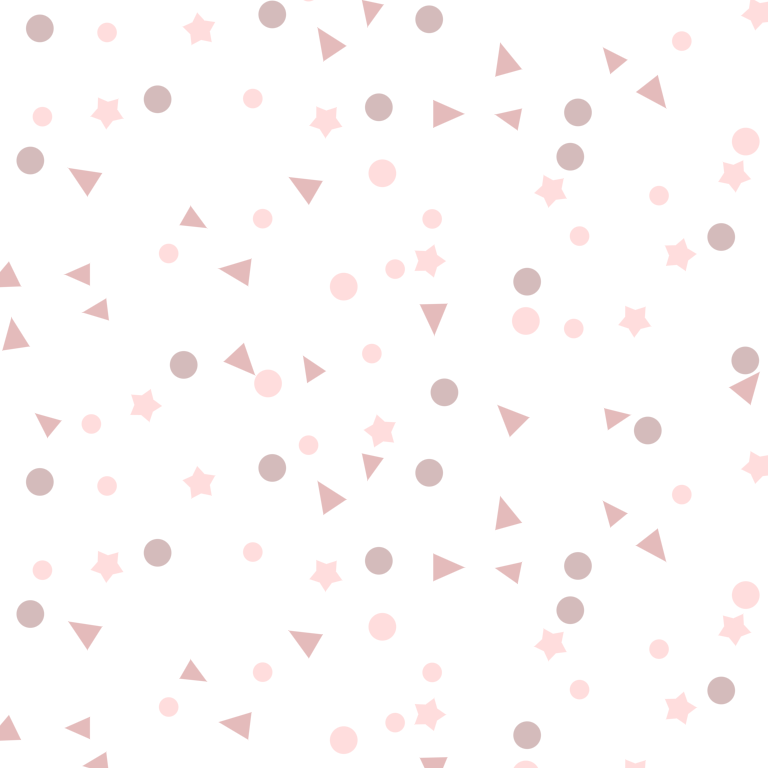
Write a three.js fragment shader that draws this pattern.

```glsl
varying vec2 vUv;

vec2 hash2(vec2 p) {
  return fract(sin(vec2(dot(p, vec2(127.1, 311.7)), dot(p, vec2(269.5, 183.3)))) * 43758.55);
}

vec2 rotate(vec2 p, float a) {
  return mat2(cos(a), sin(a), -sin(a), cos(a)) * p;
}

// Isosceles triangle centred on its centroid
float triangle(vec2 p, float height) {
  float side = dot(vec2(abs(p.x), p.y - height * 0.667), vec2(0.915, 0.403));
  return max(side, -p.y - height * 0.333);
}

// Plump five-pointed star, folded into half of one point
float star(vec2 p, float radius) {
  float a = abs(mod(atan(p.x, p.y) + 0.6283, 1.2566) - 0.6283);
  vec2 q = length(p) * vec2(cos(a), sin(a));
  return dot(q - vec2(radius, 0.0), vec2(0.565, 0.825));
}

float fill(float d) {
  return 1.0 - smoothstep(-0.001, 0.001, d);
}

void main() {
  // Six rows of confetti make one tile, 0.5905 of the canvas high
  vec2 cellSize = vec2(1.0 / 11.0, 0.5905 / 6.0);
  vec2 pos = vec2(vUv.x, 1.0 - vUv.y);
  vec2 home = floor(pos / cellSize);
  float dots = 0.0;
  float pinks = 0.0;
  float triangles = 0.0;

  for (int j = -1; j <= 1; j++) {
    for (int i = -1; i <= 1; i++) {
      vec2 cell = home + vec2(float(i), float(j));
      vec2 id = vec2(cell.x, mod(cell.y, 6.0));
      vec2 jitter = (hash2(id + 3.7) - 0.5) * 0.86;
      vec2 p = pos - (cell + 0.5 + jitter) * cellSize;
      vec2 q = rotate(p, 6.2832 * hash2(id + 41.3).x);

      // Every rank from 0 to 65 occurs once per tile and picks the shape
      float rank = 6.0 * mod(4.0 * id.x + 3.0 * id.y * id.y, 11.0) + id.y;
      if (rank < 14.0) {
        dots = max(dots, fill(length(p) - 0.018));
      } else if (rank < 28.0) {
        pinks = max(pinks, fill(length(p) - 0.0127));
      } else if (rank < 41.0) {
        triangles = max(triangles, fill(triangle(q, 0.041)));
      } else if (rank < 52.0) {
        pinks = max(pinks, fill(star(q, 0.0225)));
      } else if (rank < 61.0) {
        triangles = max(triangles, fill(triangle(q, 0.033)));
      } else {
        pinks = max(pinks, fill(length(p) - 0.018));
      }
    }
  }

  // Grey dots lie lowest, triangles on top
  vec3 color = mix(vec3(1.0), vec3(0.83, 0.735, 0.735), dots);
  color = mix(color, vec3(1.0, 0.865, 0.865), pinks);
  color = mix(color, vec3(0.895, 0.735, 0.735), triangles);
  gl_FragColor = vec4(color, 1.0);
}
```
